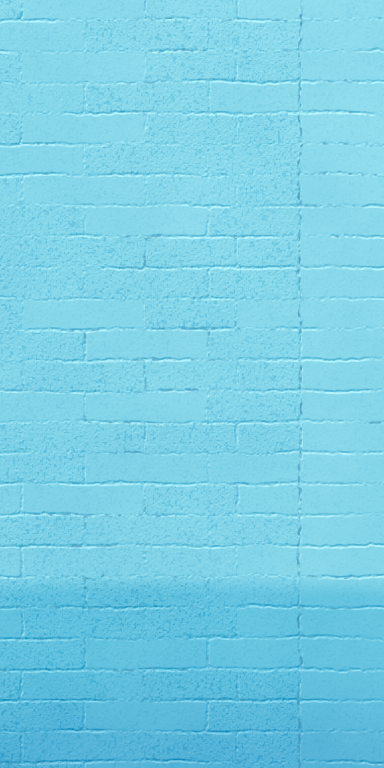
Reproduce this texture procedurally as a WebGL 2 fragment shader.

```glsl
#version 300 es
precision highp float;
// Sky-blue painted brick wall with a ragged vertical seam and a shaded foot.

uniform vec2 u_resolution;
out vec4 fragColor;

// Lengths are in canvas widths.
const float COURSE = 0.0805;     // height of one brick course
const float FIRST_BED = 0.0156;  // lowest bed joint
const float SEAM = 0.781;        // vertical seam
const float SHADE_TOP = 0.475;   // upper edge of the shaded foot

const vec3 SUNLIT_TOP = vec3(0.535, 0.848, 0.92);
const vec3 SUNLIT_LOW = vec3(0.50, 0.825, 0.905);
const vec3 SHADED_TOP = vec3(0.375, 0.755, 0.868);
const vec3 SHADED_LOW = vec3(0.325, 0.70, 0.84);
const vec3 CRACK = vec3(0.22, 0.54, 0.69);
const vec3 RELIEF = vec3(0.27, 0.17, 0.11);

float hash(vec2 p) {
  vec3 q = fract(vec3(p.xyx) * 0.1031);
  q += dot(q, q.yzx + 33.33);
  return fract((q.x + q.y) * q.z);
}

float noise(vec2 p) {
  vec2 i = floor(p), f = fract(p);
  f = f * f * (3.0 - 2.0 * f);
  return mix(mix(hash(i), hash(i + vec2(1, 0)), f.x),
             mix(hash(i + vec2(0, 1)), hash(i + vec2(1, 1)), f.x), f.y);
}

float fbm(vec2 p) {
  float sum = 0.0, gain = 0.5;
  for (int i = 0; i < 4; i++) {
    sum += gain * noise(p);
    p = p * 2.03 + 17.0;
    gain *= 0.5;
  }
  return sum;
}

// Bends the joints so that they look hand laid.
vec2 wobble(vec2 p) {
  vec2 slow = vec2(noise(p * 11.0), noise(p * 9.0 + 40.0)) - 0.5;
  vec2 fine = vec2(noise(p * 70.0 + 7.0), noise(p * 60.0 + 80.0)) - 0.5;
  return p + 0.008 * slow + 0.005 * fine;
}

// Returns distances to head and bed joints (xy) and the brick's cell (zw).
vec4 brick(vec2 p) {
  float level = (p.y - FIRST_BED) / COURSE;
  float row = floor(level);
  float bed = COURSE * (0.5 - abs(fract(level) - 0.5));
  vec3 heads = mod(row, 2.0) < 0.5 ? vec3(0.057, 0.378, 0.617)
                                   : vec3(0.221, 0.542, SEAM);
  float head = abs(p.x - SEAM);
  float column = 4.0 * step(SEAM, p.x);
  for (int i = 0; i < 3; i++) {
    head = min(head, abs(p.x - heads[i]));
    column += step(heads[i], p.x);
  }
  return vec4(head, bed, column, row);
}

// Stipple strength of a brick; those right of the seam are smooth.
float roughness(vec2 cell) {
  float strength = mix(0.3, 1.0, smoothstep(0.1, 0.6, hash(cell + 5.0)));
  return cell.x > 4.0 ? 0.25 : strength;
}

float grooveMask(vec2 joints, float radius) {
  float edge = radius - length(max(radius - joints, 0.0));
  return 1.0 - smoothstep(0.0005, 0.006, edge);
}

float wallHeight(vec2 p) {
  vec4 b = brick(wobble(p));
  float depth = mix(0.45, 1.25, smoothstep(0.2, 0.8, noise(p * vec2(9.0, 16.0) + 3.0)));
  depth *= b.x < b.y ? 0.85 : 1.0;
  float groove = grooveMask(b.xy, 0.010);
  float grain = noise(p * 180.0) * 0.5 + noise(p * 256.0 + 9.0) * 0.5;
  float crumbs = noise(p * 140.0 + 31.0) * groove * 0.85;
  return crumbs + grain * 0.42 * roughness(b.zw) - groove * depth + 0.25 * fbm(p * 24.0);
}

// Small dark chips along the seam and, sparsely, along other joints.
float chips(vec2 p) {
  vec2 q = wobble(p);
  float ragged = 0.008 * (noise(p * vec2(10.0, 90.0) + 12.0) - 0.5);
  float seam = 1.0 - smoothstep(0.001, 0.005, abs(q.x + ragged - SEAM));
  float joint = grooveMask(brick(q).xy, 0.009);
  float seamChip = seam * smoothstep(0.4, 0.85, noise(p * vec2(130.0, 95.0)));
  float patches = smoothstep(0.45, 0.75, noise(p * 8.0 + 20.0));
  float jointChip = joint * patches * smoothstep(0.5, 0.9, noise(p * vec2(90.0, 130.0)));
  return max(seamChip * 0.6, jointChip * 0.5);
}

vec3 paint(vec2 p, float top) {
  vec3 sunlit = mix(SUNLIT_LOW, SUNLIT_TOP, smoothstep(SHADE_TOP, top, p.y));
  vec3 shaded = mix(SHADED_LOW, SHADED_TOP, smoothstep(0.0, SHADE_TOP * 0.7, p.y));
  float border = SHADE_TOP + 0.02 * (noise(p * vec2(5.0, 1.0)) - 0.5);
  return mix(shaded, sunlit, smoothstep(border - 0.035, border + 0.03, p.y));
}

void main() {
  vec2 p = gl_FragCoord.xy / u_resolution.x;
  vec3 color = paint(p, u_resolution.y / u_resolution.x);

  // Broad wear, a lighter right side and a tint for each brick
  float rough = roughness(brick(wobble(p)).zw);
  float wear = 0.22 * (fbm(p * 6.0) - 0.47) + 0.08 * (p.x - 0.5);
  color += RELIEF * (wear + 0.09 * (0.65 - rough));

  // Sparse, sharp pits in the stippled paint
  float pit = smoothstep(0.66, 0.86, noise(p * 190.0 + 53.0));
  color -= RELIEF * 0.34 * rough * (pit - 0.12);

  // Raking light from above
  vec2 towardLight = vec2(-0.0016, 0.0036);
  float slope = wallHeight(p - 0.5 * towardLight) - wallHeight(p + 0.5 * towardLight);
  color += RELIEF * clamp(slope, -0.8, 0.65);

  color = mix(color, CRACK, chips(p));
  fragColor = vec4(clamp(color, 0.0, 1.0), 1.0);
}
```
